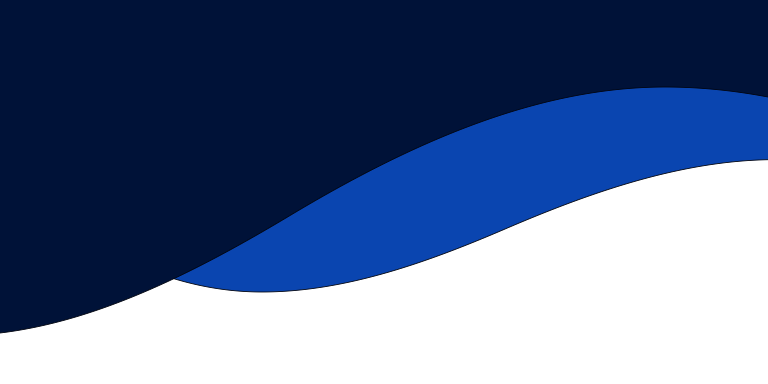
This background is drawn by a WebGL 1 fragment shader. Its source:

```glsl
precision highp float;

uniform vec2 u_resolution;

#define NAVY vec3(0.0, 0.072, 0.22)
#define BLUE vec3(0.04, 0.27, 0.69)
#define PAPER vec3(1.0)
#define INK vec3(0.0, 0.01, 0.05)
#define HALF_STROKE 0.0011
#define SLOPE_STEP 0.002

// Cubic through two knots, each holding x, height and slope
float segment(float x, vec3 a, vec3 b) {
  float w = b.x - a.x;
  float t = (x - a.x) / w;
  float s = 1.0 - t;
  return s * s * ((1.0 + 2.0 * t) * a.y + t * w * a.z)
       + t * t * ((3.0 - 2.0 * t) * b.y - s * w * b.z);
}

// Smooth curve through four knots
float curve(float x, vec3 a, vec3 b, vec3 c, vec3 d) {
  if (x < b.x) return segment(x, a, b);
  if (x < c.x) return segment(x, b, c);
  return segment(x, c, d);
}

float navyEdge(float x) {
  return curve(x, vec3(0.0, 0.1328, 0.12), vec3(0.7552, 0.4388, 0.6),
               vec3(1.7318, 0.7734, 0.0), vec3(2.0, 0.7474, -0.19));
}

float blueEdge(float x) {
  return curve(x, vec3(0.4557, 0.2734, -0.3), vec3(0.6823, 0.2396, 0.0),
               vec3(1.3151, 0.4036, 0.43), vec3(2.0, 0.5841, 0.02));
}

// Signed distance above an edge, from its height here and one step along
float above(float y, float height, float nextHeight) {
  float slope = (nextHeight - height) / SLOPE_STEP;
  return (y - height) / sqrt(1.0 + slope * slope);
}

// Share of a pixel that lies on the positive side
float cover(float d) {
  return clamp(0.5 + d * u_resolution.y, 0.0, 1.0);
}

// Fill above the edge, with a thin line along it
vec3 paintWave(vec3 under, vec3 fill, float d) {
  float line = cover(d + HALF_STROKE) - cover(d - HALF_STROKE);
  return mix(mix(under, fill, cover(d)), INK, line);
}

void main() {
  vec2 p = gl_FragCoord.xy / u_resolution * vec2(2.0, 1.0);
  float next = p.x + SLOPE_STEP;

  // Blue wave first, navy wave over it
  vec3 color = paintWave(PAPER, BLUE, above(p.y, blueEdge(p.x), blueEdge(next)));
  color = paintWave(color, NAVY, above(p.y, navyEdge(p.x), navyEdge(next)));

  gl_FragColor = vec4(color, 1.0);
}
```
